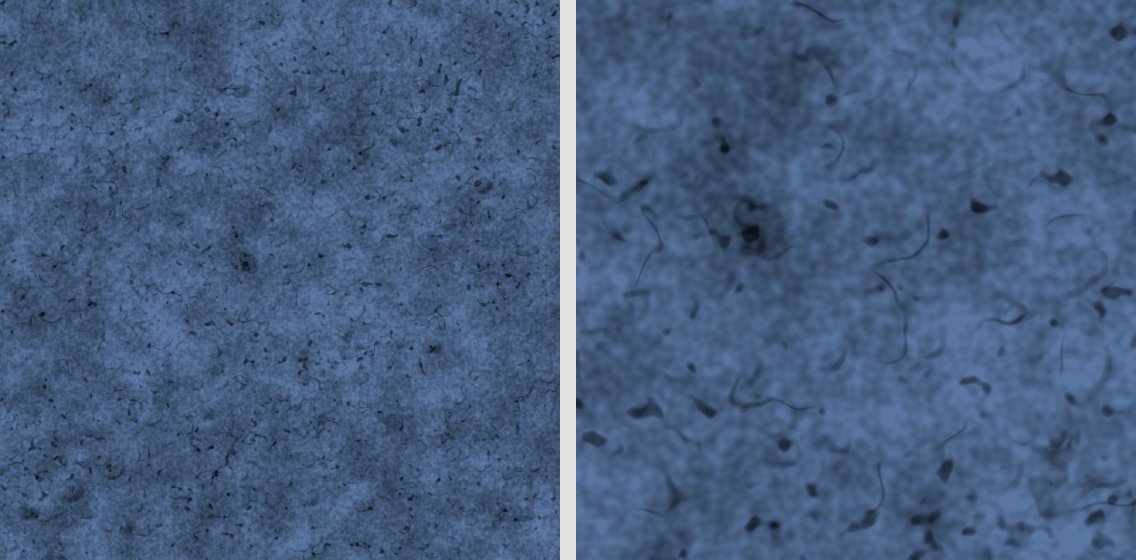
Left: the whole. Right: its middle third, enlarged.
A WebGL 2 fragment shader for this texture:

```glsl
#version 300 es
precision highp float;

uniform vec2 u_resolution;
out vec4 fragColor;

#define SHADOW_COLOR vec3(0.13, 0.18, 0.25)
#define LIGHT_COLOR vec3(0.32, 0.425, 0.585)
#define BASE_TONE 0.75
#define CLOUD_AMOUNT 0.22
#define MOTTLE_AMOUNT 0.30
#define GRAIN_AMOUNT 0.24
#define PIT_DEPTH 0.75
#define CRACK_DEPTH 0.42
#define FLAKE_RIM 0.34
#define HOLE_DEPTH 0.50

const float TAU = 6.28319;

// Two random values in 0..1 for an integer cell
vec2 hash2(vec2 cell) {
    uvec2 v = uvec2(ivec2(cell)) * 1664525u + 1013904223u;
    v.x += v.y * 1664525u;
    v.y += v.x * 1664525u;
    v ^= v >> 16u;
    v.x += v.y * 1664525u;
    v.y += v.x * 1664525u;
    v ^= v >> 16u;
    return vec2(v & 65535u) / 65535.0;
}

float cornerSlope(vec2 cell, vec2 offset) {
    float angle = TAU * hash2(cell).x;
    return dot(vec2(cos(angle), sin(angle)), offset);
}

// Gradient noise, roughly -1..1
float noise(vec2 p) {
    vec2 i = floor(p), f = p - i;
    vec2 u = f * f * f * (f * (f * 6.0 - 15.0) + 10.0);
    vec2 e = vec2(1.0, 0.0);
    float low = mix(cornerSlope(i, f), cornerSlope(i + e, f - e), u.x);
    float high = mix(cornerSlope(i + e.yx, f - e.yx), cornerSlope(i + 1.0, f - 1.0), u.x);
    return 1.4 * mix(low, high, u.y);
}

float fbm(vec2 p, int octaves) {
    float sum = 0.0, amplitude = 1.0;
    for (int i = 0; i < octaves; i++) {
        sum += amplitude * noise(p);
        p = mat2(1.6, 1.2, -1.2, 1.6) * p + 17.3;
        amplitude *= 0.55;
    }
    return sum;
}

// Scattered rough discs: x = signed inner tone, y = shaded rim on one side
vec2 discs(vec2 p, float density, float radius) {
    vec2 home = floor(p), result = vec2(0.0);
    for (int y = -1; y <= 1; y++)
    for (int x = -1; x <= 1; x++) {
        vec2 cell = home + vec2(x, y);
        vec2 shape = hash2(cell + 211.0);
        if (shape.x > density) continue;
        vec2 offset = p - cell - hash2(cell);
        float size = radius * mix(0.55, 1.0, shape.y);
        float dist = length(offset * vec2(0.9, 1.1)) - size;
        float side = dot(offset / (length(offset) + 0.01), vec2(0.55, -0.83));
        float inside = 1.0 - smoothstep(-0.06, 0.06, dist);
        float rim = 1.0 - smoothstep(0.02, 0.10, abs(dist));
        result.x += inside * (2.0 * hash2(cell + 57.0).x - 1.0);
        result.y = max(result.y, rim * smoothstep(-0.3, 0.9, side));
    }
    return result;
}

void main() {
    vec2 p = gl_FragCoord.xy / u_resolution.y;
    vec2 warp = vec2(noise(p * 38.0 + 5.0), noise(p * 38.0 + 91.0));
    vec2 rough = p + 0.006 * warp;

    // Broad clouds, mottling and fine grain
    float clouds = fbm(p * 3.5 + 3.0, 3);
    float mottle = fbm(rough * 15.0 + 40.0, 4);
    float grain = noise(p * 85.0 + 7.0) + noise(p * 165.0 + 23.0);
    float tone = BASE_TONE + CLOUD_AMOUNT * clouds + MOTTLE_AMOUNT * mottle + GRAIN_AMOUNT * grain;

    // Small dark pits, gathered in worn patches
    float wear = fbm(p * 7.0 + 60.0, 2);
    float pitField = noise(rough * 58.0 + 31.0) + 0.5 * noise(p * 115.0 + 13.0);
    tone -= PIT_DEPTH * smoothstep(0.48, 0.95, pitField + 0.3 * wear);

    // Broken hairline cracks
    float crackField = abs(fbm(rough * 13.0 + 120.0, 3));
    float crackMask = smoothstep(0.0, 0.45, noise(p * 22.0 + 77.0) + 0.3 * wear);
    tone -= CRACK_DEPTH * crackMask * (1.0 - smoothstep(0.0, 0.09, crackField));

    // Flakes with shaded lower edges
    vec2 flakes = discs(rough * 27.0 + 9.0, 0.55, 0.5);
    float flakeMask = smoothstep(-0.3, 0.4, noise(p * 30.0 + 150.0));
    tone += 0.13 * flakes.x - FLAKE_RIM * flakeMask * flakes.y;

    // Rare round holes
    vec2 holes = discs((p + 0.003 * warp) * 10.0 + 300.0, 0.14, 0.15);
    tone -= HOLE_DEPTH * (abs(holes.x) + 0.7 * holes.y);

    tone = clamp(tone, -0.45, 1.15);
    fragColor = vec4(mix(SHADOW_COLOR, LIGHT_COLOR, tone), 1.0);
}
```
